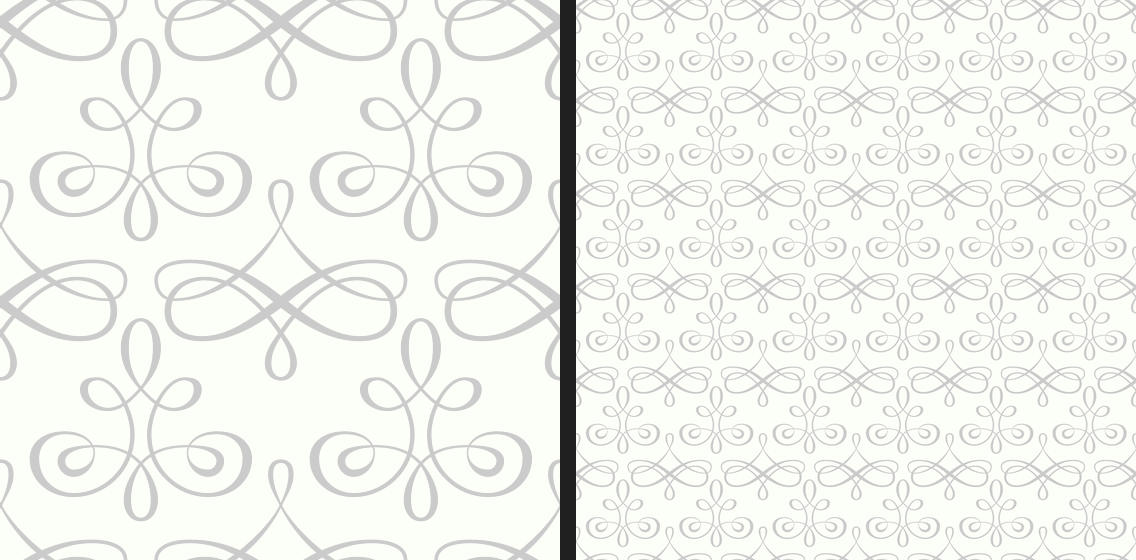
Left, the tile; right, the same tile 3 across and 3 down.
Give the GLSL for this pattern, as a three.js fragment shader.

```glsl
varying vec2 vUv;

// Pen state: each tile is 384 units wide and high, y runs down
vec2 cell;
vec2 pen;
float nib;
float inkDistance = 1e3;

// Folds the plane into one tile, mirrored about its vertical axis
vec2 mirroredCell(vec2 p) {
  p = fract(p);
  return vec2(abs(p.x - 0.5), p.y) * 384.0;
}

void moveTo(vec2 start, float width) {
  pen = start;
  nib = width;
}

// Cubic stroke from the pen to d, swelling from the current nib to width
void curveTo(vec2 b, vec2 c, vec2 d, float width) {
  vec2 a = pen;
  float startWidth = nib;
  moveTo(d, width);

  // Skip strokes whose hull is far from this point
  vec2 low = min(min(a, b), min(c, d)) - 10.0;
  vec2 high = max(max(a, b), max(c, d)) + 10.0;
  if (any(lessThan(cell, low)) || any(greaterThan(cell, high))) return;

  vec2 from = a;
  for (int i = 1; i <= 16; i++) {
    float t = float(i) / 16.0;
    float s = 1.0 - t;
    vec2 to = s * s * s * a + 3.0 * s * t * (s * b + t * c) + t * t * t * d;
    vec2 along = to - from;
    float h = clamp(dot(cell - from, along) / dot(along, along), 0.0, 1.0);
    float swell = smoothstep(0.0, 1.0, (float(i) - 1.0 + h) / 16.0);
    float edge = length(cell - from - h * along) - 0.5 * mix(startWidth, width, swell);
    inkDistance = min(inkDistance, edge);
    from = to;
  }
}

void drawScrollMotif() {
  // Top loop
  moveTo(vec2(0.0, 54.5), 4.5);
  curveTo(vec2(13.0, 54.5), vec2(22.0, 72.0), vec2(22.0, 93.0), 11.0);
  curveTo(vec2(22.0, 118.0), vec2(11.0, 136.0), vec2(0.0, 149.0), 4.0);
  // Side loop and stem
  curveTo(vec2(11.0, 161.0), vec2(26.0, 177.5), vec2(45.0, 177.5), 4.5);
  curveTo(vec2(63.0, 177.5), vec2(78.0, 165.0), vec2(78.0, 150.0), 11.0);
  curveTo(vec2(78.0, 140.0), vec2(70.0, 135.5), vec2(59.0, 135.5), 4.0);
  curveTo(vec2(36.0, 135.5), vec2(11.5, 178.0), vec2(11.5, 212.0), 6.0);
  // Outer scroll
  curveTo(vec2(11.5, 262.0), vec2(52.0, 295.0), vec2(92.0, 295.0), 5.5);
  curveTo(vec2(122.0, 295.0), vec2(146.0, 274.0), vec2(146.0, 245.0), 13.0);
  curveTo(vec2(146.0, 224.0), vec2(128.0, 209.5), vec2(104.0, 209.5), 4.0);
  // Inner curl
  curveTo(vec2(80.0, 209.5), vec2(64.0, 222.0), vec2(64.0, 237.0), 2.0);
  curveTo(vec2(64.0, 253.0), vec2(78.0, 265.0), vec2(92.0, 265.0), 10.0);
  curveTo(vec2(102.0, 265.0), vec2(109.0, 257.0), vec2(109.0, 248.0), 10.5);
  curveTo(vec2(109.0, 236.0), vec2(92.0, 228.5), vec2(66.0, 228.0), 3.0);
  curveTo(vec2(42.0, 227.5), vec2(18.0, 232.0), vec2(0.0, 252.0), 4.0);
  // Bottom loop
  curveTo(vec2(9.0, 263.0), vec2(18.5, 283.0), vec2(18.5, 301.0), 10.0);
  curveTo(vec2(18.5, 318.0), vec2(11.0, 328.5), vec2(0.0, 328.5), 5.0);
}

void drawKnotMotif() {
  // Top loop and shoulder
  moveTo(vec2(0.0, 56.5), 5.0);
  curveTo(vec2(9.0, 56.5), vec2(14.0, 63.0), vec2(14.0, 74.0), 7.0);
  curveTo(vec2(14.0, 90.0), vec2(6.0, 104.0), vec2(0.0, 117.0), 3.0);
  curveTo(vec2(8.5, 135.0), vec2(28.5, 161.0), vec2(54.5, 182.0), 7.5);
  curveTo(vec2(81.0, 203.0), vec2(113.0, 219.0), vec2(146.0, 219.0), 3.5);
  // Upper wing, sweeping into the centre crossing
  curveTo(vec2(162.0, 219.0), vec2(171.0, 207.0), vec2(171.0, 192.0), 5.0);
  curveTo(vec2(171.0, 174.0), vec2(150.0, 166.5), vec2(125.0, 166.5), 5.0);
  curveTo(vec2(76.0, 166.0), vec2(36.0, 192.0), vec2(0.0, 222.0), 13.0);
  // Lower wing
  curveTo(vec2(36.0, 250.0), vec2(70.0, 272.5), vec2(108.0, 272.5), 7.0);
  curveTo(vec2(138.0, 272.5), vec2(155.0, 258.0), vec2(155.0, 235.0), 9.0);
  curveTo(vec2(155.0, 208.0), vec2(134.0, 190.0), vec2(104.0, 190.0), 5.0);
  curveTo(vec2(62.0, 190.0), vec2(24.0, 229.0), vec2(0.0, 265.0), 6.0);
  // Bottom loop
  curveTo(vec2(9.0, 278.0), vec2(17.5, 291.0), vec2(17.5, 306.0), 9.0);
  curveTo(vec2(17.5, 320.0), vec2(9.0, 327.5), vec2(0.0, 327.5), 5.0);
}

void main() {
  // Two tiles each way, the motifs half a tile apart
  vec2 tiles = 2.0 * vec2(vUv.x, 1.0 - vUv.y) - vec2(0.003, 0.0);
  cell = mirroredCell(tiles);
  drawScrollMotif();
  cell = mirroredCell(tiles + 0.5);
  drawKnotMotif();

  float blur = 768.0 * fwidth(vUv.x) * 0.6;
  float ink = 1.0 - smoothstep(-blur, blur, inkDistance);
  vec3 ivory = vec3(0.988, 0.995, 0.973);
  vec3 silver = vec3(0.797);
  gl_FragColor = vec4(mix(ivory, silver, ink), 1.0);
}
```
